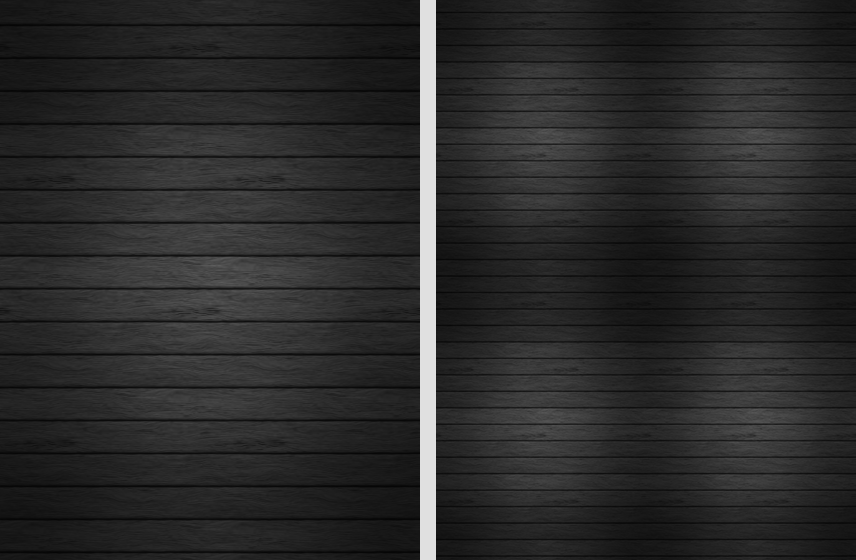
Left: one tile. Right: repeated 2 by 2.
Give the GLSL for this texture, as a Shadertoy shader.

```glsl
#define PLANKS 17.0        // boards down the canvas
#define PHASE 0.234        // height of the first seam, in boards
#define GRAIN_REPEATS 2.0  // grain repeats across
#define BOARD_KINDS 4.0    // different boards before they recur
#define COURSE_SHIFT 0.69  // sideways shift of every other group
#define SEAM_HALF 0.020    // half width of a seam, in boards
#define GRAIN_DEPTH 0.72
#define FLECK_DEPTH 0.36
#define CENTRE_GREY 0.284
#define SIDE_LIGHT 0.57    // light left at the side edges
#define END_LIGHT 0.53     // light left at the top and bottom
#define TAU 6.2831853

float hash(vec2 p) {
    return fract(sin(dot(p, vec2(127.1, 311.7))) * 43758.5453);
}

// Value noise that wraps in x after freq.x cells; the seed separates boards
float grainNoise(vec2 p, vec2 freq, float seed) {
    p *= freq;
    vec2 cell = floor(p), t = fract(p);
    t = t * t * (3.0 - 2.0 * t);
    float x0 = mod(cell.x, freq.x), x1 = mod(cell.x + 1.0, freq.x);
    float y = cell.y + seed * 71.0;
    return mix(mix(hash(vec2(x0, y)), hash(vec2(x1, y)), t.x),
               mix(hash(vec2(x0, y + 1.0)), hash(vec2(x1, y + 1.0)), t.x), t.y);
}

// Soft patch around a centre, wrapping in x
float patchMask(vec2 p, vec2 centre, vec2 size) {
    vec2 d = p - centre;
    d.x = fract(d.x + 0.5) - 0.5;
    d /= size;
    return exp(-dot(d, d));
}

// Relative brightness of the wood on one board
float woodTone(vec2 p, float kind) {
    // Worn spot: a low knot on the last kind, a chipped edge on the first
    float hasKnot = step(2.5, kind), hasChip = 1.0 - step(0.5, kind);
    float knot = hasKnot * patchMask(p, vec2(0.89, 0.28), vec2(0.15, 0.18));
    float chip = hasChip * patchMask(p, vec2(0.0, 0.95), vec2(0.12, 0.13));

    // Grain lines bend slowly, and more around the knot
    vec2 g = p;
    g.y += 0.22 * (grainNoise(p, vec2(6.0, 2.0), kind + 11.0) - 0.5);
    g.y += 0.05 * (grainNoise(p, vec2(19.0, 5.0), kind + 13.0) - 0.5);
    g.y += 0.10 * knot * (grainNoise(p, vec2(22.0, 5.0), kind + 17.0) - 0.5);

    // Broad bands, long fibres, short fibres and pores
    float grain = 0.20 * grainNoise(g, vec2(4.0, 4.0), kind + 23.0)
                + 0.16 * grainNoise(g, vec2(7.0, 12.0), kind + 31.0)
                + 0.24 * grainNoise(g, vec2(15.0, 25.0), kind + 41.0)
                + 0.22 * grainNoise(g, vec2(37.0, 31.0), kind + 53.0)
                + 0.18 * grainNoise(g, vec2(83.0, 35.0), kind + 59.0);

    // Thin dark cracks along the grain, broken into lengths
    float ridge = 1.0 - abs(2.0 * grainNoise(g, vec2(5.0, 10.0), kind + 71.0) - 1.0);
    float broken = smoothstep(0.4, 0.7, grainNoise(g, vec2(13.0, 9.0), kind + 73.0));
    float crack = 0.16 * broken * smoothstep(0.82, 0.98, ridge);

    // Dark flecks gather in patches and in the worn spots
    float patches = smoothstep(0.45, 0.9, grainNoise(p, vec2(5.0, 3.0), kind + 61.0));
    float fleck = smoothstep(0.45, 0.9, grainNoise(g, vec2(29.0, 26.0), kind + 67.0));
    float wear = min(0.1 + 0.5 * patches + knot + chip, 1.0);
    float stain = 1.0 - 0.12 * knot - 0.16 * chip;

    float boardTone = 1.0 + 0.12 * (hash(vec2(kind, 5.0)) - 0.5);
    return boardTone * stain * (1.0 + GRAIN_DEPTH * (grain - 0.5))
         * (1.0 - crack) * (1.0 - FLECK_DEPTH * wear * fleck);
}

// Soft dark gap, shaded lower edge and faint bevel of a board
float seamTone(vec2 p, float kind) {
    float aa = PLANKS / iResolution.y;
    float ragged = 0.012 * (grainNoise(p, vec2(34.0, 1.0), kind + 79.0) - 0.5);
    float edge = min(p.y, 1.0 - p.y) + ragged;
    float gap = smoothstep(SEAM_HALF - 0.7 * aa, SEAM_HALF + 1.1 * aa, edge);
    float shadow = mix(0.68, 1.0, smoothstep(0.0, 0.13, p.y));
    float bevel = 1.0 + 0.05 * smoothstep(0.86, 0.94, p.y);
    return mix(0.28, shadow * bevel, gap);
}

void mainImage(out vec4 fragColor, in vec2 fragCoord) {
    vec2 uv = fragCoord / iResolution.xy;

    // Board number and position within the board
    float row = uv.y * PLANKS - PHASE;
    float id = mod(floor(row), PLANKS);
    float kind = mod(id, BOARD_KINDS);
    float course = mod(floor(id / BOARD_KINDS) + 1.0, 2.0);
    vec2 p = vec2(uv.x * GRAIN_REPEATS + COURSE_SHIFT * course, fract(row));

    // Light pool in the middle, equal on opposite edges
    vec2 pool = 0.5 - 0.5 * cos(TAU * uv);
    float light = mix(SIDE_LIGHT, 1.0, pool.x) * mix(END_LIGHT, 1.0, pool.y);

    float grey = CENTRE_GREY * light * woodTone(p, kind) * seamTone(p, kind);
    fragColor = vec4(vec3(grey), 1.0);
}
```
